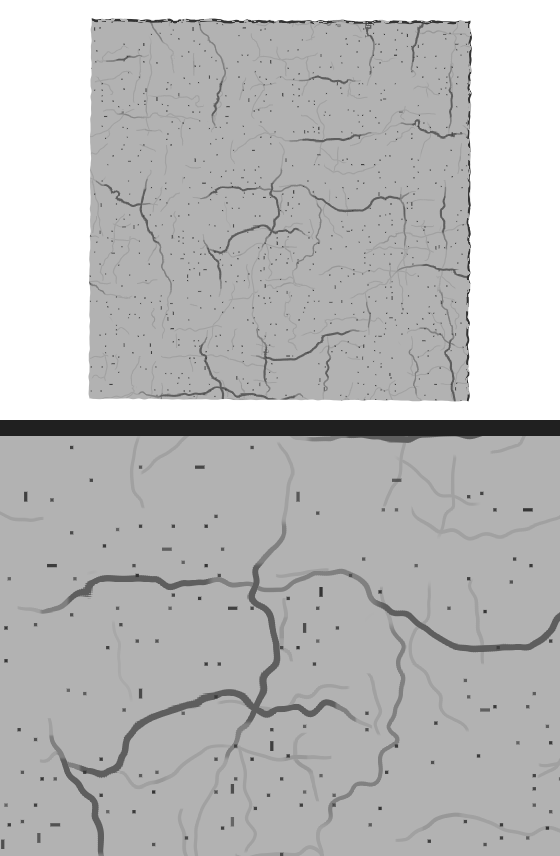
Top, the full canvas; bottom, a detail of the centre.
Give the GLSL for this texture, as a Shadertoy shader.

```glsl
// A pale grey square slab with cracks, dark specks and a chipped rim, on white.

const vec3 WHITE = vec3(1.0);
const vec3 SLAB  = vec3(0.70);
const vec3 CRACK = vec3(0.37);
const vec3 DARK  = vec3(0.20);
const float GRAIN = 1.0 / 384.0;   // finest feature, in canvas heights
const float HALF_SIDE = 0.452;
const float TILT = 0.0065;

float hash(vec2 p) {
    vec3 q = fract(p.xyx * 0.1031);
    q += dot(q, q.yzx + 33.33);
    return fract((q.x + q.y) * q.z);
}

float noise(vec2 p) {
    vec2 i = floor(p), f = fract(p);
    f = f * f * (3.0 - 2.0 * f);
    return mix(mix(hash(i), hash(i + vec2(1, 0)), f.x),
               mix(hash(i + vec2(0, 1)), hash(i + vec2(1, 1)), f.x), f.y);
}

float coverage(float dist, float pixel) {
    return clamp(0.5 - dist / pixel, 0.0, 1.0);
}

// Sideways wander: broad bends, short steps and fine jitter
float wander(vec2 p, float seed) {
    p += seed;
    return 0.10 * (noise(p * 6.0) - 0.5)
         + 0.030 * (noise(p * 21.0) - 0.5)
         + 0.010 * (noise(p * 80.0) - 0.5);
}

// Broken wandering lines, running along p.y; returns darkness in three steps
float cracks(vec2 p, float spacing, float threshold, float strength,
             float seed, float pixel) {
    float u = (p.x + wander(p, seed)) / spacing;
    float slope = max(length(vec2(dFdx(u), dFdy(u))), 1e-5);
    float id = floor(u);
    float centre = 0.25 + 0.5 * hash(vec2(id, seed));
    float presence = noise(vec2(p.y / spacing, id * 9.7) + seed);
    float s = clamp((presence - threshold) * 3.0, 0.0, 1.0) * strength;
    float dist = abs(u - id - centre) / slope * pixel;
    float depth = 0.21 * smoothstep(0.0, 0.03, s)
                + 0.39 * smoothstep(0.30, 0.36, s)
                + 0.40 * smoothstep(0.68, 0.74, s);
    return depth * coverage(dist - GRAIN * mix(0.45, 1.0, s), pixel);
}

// Grain-sized dots, a few stretched to short strokes
float specks(vec2 p, float density, float pixel) {
    vec2 cell = floor(p / (5.0 * GRAIN));
    vec2 spot = floor(3.0 * vec2(hash(cell + 11.0), hash(cell + 47.0))) + 1.5;
    vec2 size = vec2(0.5);
    float kind = hash(cell + 83.0);
    if (kind < 0.08) size.y = 1.5;
    else if (kind < 0.12) size.x = 1.5;
    vec2 d = abs(p - (cell * 5.0 + spot) * GRAIN) - size * GRAIN;
    float shade = mix(0.6, 1.0, hash(cell + 29.0));
    return step(hash(cell + 5.0), density) * shade
         * coverage(max(d.x, d.y), pixel);
}

// Dashes in a band just inside an edge
float rim(float along, float depth, float width, float pixel) {
    float dash = noise(vec2(along * 95.0, depth / GRAIN * 0.8 + 17.0));
    return smoothstep(0.36, 0.46, dash) * coverage(depth - width, pixel);
}

// Uneven edge offset
float chip(float along, float seed, float amount) {
    return amount * GRAIN * (noise(vec2(along * 75.0, seed)) - 0.5);
}

void mainImage(out vec4 fragColor, in vec2 fragCoord) {
    float pixel = 1.0 / iResolution.y;
    vec2 p = fragCoord * pixel;
    vec2 q = p - 0.5 * iResolution.xy * pixel;
    q = vec2(q.x - TILT * q.y, q.y + TILT * q.x);

    // Depth inside each edge
    float left   = HALF_SIDE + q.x + chip(q.y, 3.0, 1.2);
    float right  = HALF_SIDE - q.x + chip(q.y, 7.0, 2.2);
    float bottom = HALF_SIDE + q.y + chip(q.x, 13.0, 1.0);
    float top    = HALF_SIDE - q.y + chip(q.x, 19.0, 2.2);
    float inside = min(min(left, right), min(bottom, top));

    // Main cracks and faint hairlines, in both directions
    vec2 v = q + 4.0;
    float c = cracks(v, 0.125, 0.46, 1.0, 21.0, pixel);
    c = max(c, cracks(v.yx, 0.125, 0.48, 1.0, 58.0, pixel));
    c = max(c, cracks(v, 0.055, 0.60, 0.32, 95.0, pixel));
    c = max(c, cracks(v.yx, 0.055, 0.60, 0.32, 131.0, pixel));

    vec3 color = mix(SLAB, CRACK, c);
    color = mix(color, DARK, specks(p, 0.17, pixel));
    float edge = max(rim(q.x, top, 0.0065, pixel), rim(q.y, right, 0.005, pixel));
    color = mix(color, DARK, edge);
    color = mix(WHITE, color, coverage(-inside, pixel));
    fragColor = vec4(color, 1.0);
}
```
